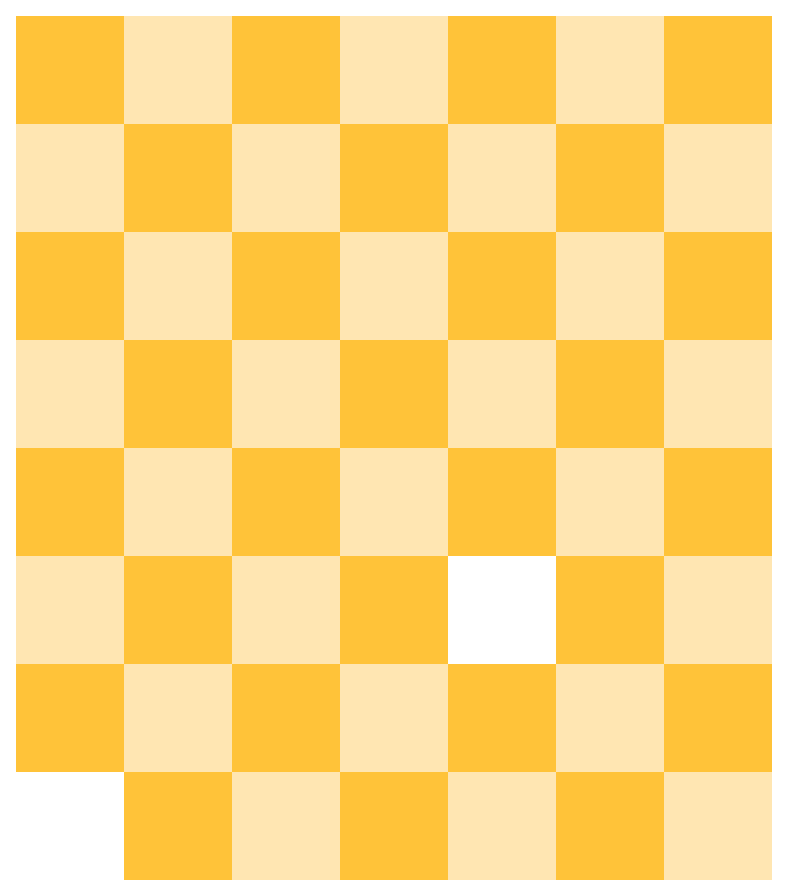
Give the GLSL for this pattern, as a WebGL 2 fragment shader.

```glsl
#version 300 es
precision highp float;
// Amber and cream checkerboard, 7 by 8 cells, with two cells left blank on white.

uniform vec2 u_resolution;
out vec4 fragColor;

const vec2 GRID = vec2(7.0, 8.0);        // cells across and down
const float CELL = 0.12053;              // cell side, in canvas heights
const vec2 CORNER_GAP = vec2(0.0, 0.0);  // blank cells: column, row from lower left
const vec2 INNER_GAP = vec2(4.0, 2.0);
const vec3 AMBER = vec3(1.0, 0.763, 0.224);
const vec3 CREAM = vec3(1.0, 0.902, 0.698);
const vec3 PAPER = vec3(1.0);
const int SAMPLES = 4;                   // edge smoothing samples per axis

// Colour of the board at p, measured in cells from its lower left corner.
vec3 boardColor(vec2 p) {
    vec2 cell = floor(p);
    bool outside = any(lessThan(cell, vec2(0.0))) || any(greaterThanEqual(cell, GRID));
    if (outside || cell == CORNER_GAP || cell == INNER_GAP) return PAPER;
    float parity = mod(cell.x + cell.y, 2.0);
    return mix(CREAM, AMBER, parity);
}

void main() {
    // Average a small grid of samples inside the pixel to smooth the edges.
    vec3 sum = vec3(0.0);
    for (int j = 0; j < SAMPLES; j++) {
        for (int i = 0; i < SAMPLES; i++) {
            vec2 offset = (vec2(i, j) + 0.5) / float(SAMPLES) - 0.5;
            // Centre the board on the canvas.
            vec2 p = (gl_FragCoord.xy + offset - 0.5 * u_resolution) / u_resolution.y;
            sum += boardColor(p / CELL + 0.5 * GRID);
        }
    }
    fragColor = vec4(sum / float(SAMPLES * SAMPLES), 1.0);
}
```
